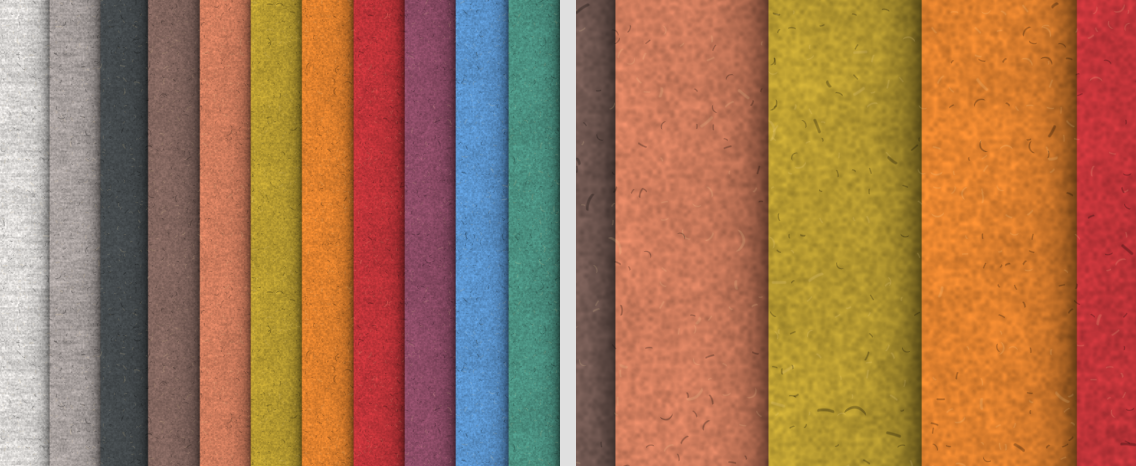
Left, the full canvas; right, a detail of the centre.
Give the GLSL for this texture, as a WebGL 2 fragment shader.

```glsl
#version 300 es
precision highp float;
// Eleven overlapping strips of coloured recycled paper with soft shadows and fibres.
uniform vec2 u_resolution;
out vec4 outColor;

const int STRIPS = 11;
const float GRAIN_PERIOD = 0.514; // height after which the paper grain repeats

// Strip borders as fractions of the canvas width
const float EDGES[12] = float[](0.0, 0.0885, 0.1797, 0.2643, 0.3568, 0.4479,
                                0.5391, 0.6315, 0.7227, 0.8138, 0.9082, 1.0);

const vec3 PAPER[11] = vec3[](
    vec3(0.84, 0.83, 0.82),  // chalk
    vec3(0.65, 0.62, 0.61),  // ash
    vec3(0.27, 0.29, 0.30),  // slate
    vec3(0.50, 0.39, 0.36),  // cocoa
    vec3(0.80, 0.48, 0.36),  // salmon
    vec3(0.71, 0.60, 0.19),  // olive
    vec3(0.87, 0.50, 0.18),  // orange
    vec3(0.74, 0.20, 0.22),  // red
    vec3(0.54, 0.29, 0.39),  // plum
    vec3(0.35, 0.57, 0.79),  // blue
    vec3(0.29, 0.56, 0.50)); // teal

vec2 hash2(vec2 p) {
    vec3 q = fract(p.xyx * vec3(0.1031, 0.1030, 0.0973));
    q += dot(q, q.yzx + 33.33);
    return fract((q.xx + q.yz) * q.zy);
}

// Hash of a cell, wrapped vertically after the given number of rows
vec2 cellHash(vec2 cell, float rows, float seed) {
    return hash2(vec2(cell.x, mod(cell.y, rows)) + seed * 17.3);
}

float valueNoise(vec2 p, float rows, float seed) {
    vec2 i = floor(p), f = fract(p);
    f = f * f * (3.0 - 2.0 * f);
    vec2 e = vec2(1.0, 0.0);
    float low = mix(cellHash(i, rows, seed).x, cellHash(i + e.xy, rows, seed).x, f.x);
    float high = mix(cellHash(i + e.yx, rows, seed).x, cellHash(i + e.xx, rows, seed).x, f.x);
    return mix(low, high, f.y) - 0.5;
}

// Distance to the nearest scattered point
float cellular(vec2 p, float rows, float seed) {
    vec2 i = floor(p);
    float nearest = 2.0;
    for (int y = -1; y <= 1; y++)
        for (int x = -1; x <= 1; x++) {
            vec2 c = i + vec2(x, y);
            nearest = min(nearest, distance(p, c + cellHash(c, rows, seed)));
        }
    return nearest;
}

// One short bent fibre in some cells: positive is pale, negative is dark
float fibre(vec2 p, float rows, float seed, float density, float blur) {
    vec2 cell = floor(p);
    vec2 place = cellHash(cell, rows, seed);
    vec2 look = cellHash(cell, rows, seed + 5.0);
    vec2 kind = cellHash(cell, rows, seed + 9.0);
    vec2 d = fract(p) - mix(vec2(0.3), vec2(0.7), place);
    float a = look.x * 6.2832;
    d = mat2(cos(a), sin(a), -sin(a), cos(a)) * d;
    d.y += (look.y - 0.5) * 4.0 * d.x * d.x;
    float halfLength = mix(0.06, 0.24, look.y);
    float dist = length(vec2(max(abs(d.x) - halfLength, 0.0), d.y)) - 0.035;
    float mask = 1.0 - smoothstep(-blur, blur, dist);
    return mask * step(kind.x, density) * (kind.y > 0.45 ? 1.0 : -1.0);
}

// Soft shadow cast by the strip on the right
float shade(float toRight, float across) {
    return (1.03 - 0.06 * across) * (1.0 - 0.5 * exp(-max(toRight, 0.0) / 0.011));
}

void main() {
    vec2 p = gl_FragCoord.xy / u_resolution.x;
    float px = 1.0 / u_resolution.x;
    vec2 t = p / GRAIN_PERIOD;

    // Flat strips with shadows
    vec3 col = vec3(0.0);
    for (int i = 0; i < STRIPS; i++) {
        float left = EDGES[i], right = EDGES[i + 1];
        vec3 strip = PAPER[i] * shade(right - p.x, (p.x - left) / (right - left));
        float cover = i == 0 ? 1.0 : smoothstep(left - px, left + px, p.x);
        col = mix(col, strip, cover);
    }

    // Pulp grain, blotches and laid lines, strongest on the two pale strips
    float laid = mix(0.13, 0.03, smoothstep(EDGES[2] - px, EDGES[2] + px, p.x));
    float grain = 0.15 * valueNoise(t * 200.0, 200.0, 1.0)
                + 0.10 * valueNoise(t * 90.0, 90.0, 2.0)
                + 0.07 * valueNoise(t * 14.0, 14.0, 3.0)
                + 0.12 * (cellular(t * 110.0, 110.0, 4.0) - 0.45)
                + laid * valueNoise(t * vec2(18.0, 150.0), 150.0, 6.0);
    col *= 1.0 + grain;

    // Fibres in three sizes
    for (int i = 0; i < 3; i++) {
        float rows = 22.0 + 16.0 * float(i);
        float f = fibre(t * rows, rows, 11.0 + float(i) * 7.0, 0.22, rows * px / GRAIN_PERIOD);
        col = mix(col, col * 0.75 + vec3(0.25, 0.22, 0.16), 0.65 * max(f, 0.0));
        col *= 1.0 + 0.28 * min(f, 0.0);
    }
    outColor = vec4(clamp(col, 0.0, 1.0), 1.0);
}
```
